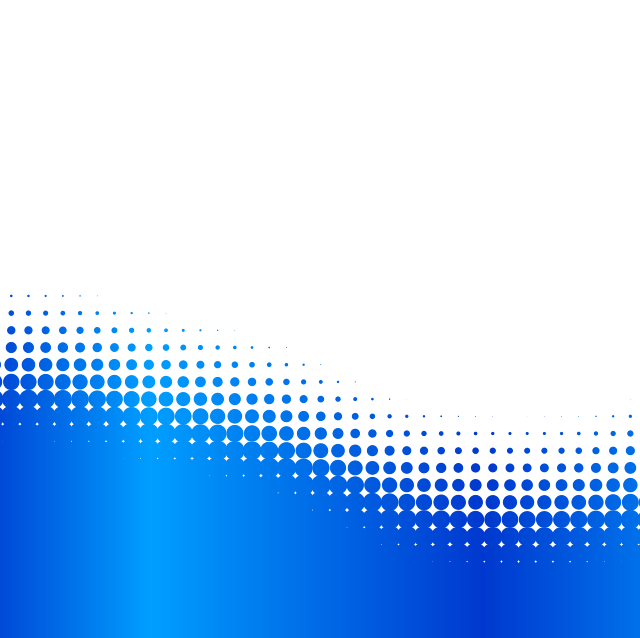
Reproduce this background procedurally as a WebGL 2 fragment shader.

```glsl
#version 300 es
precision highp float;
// A blue wave fading into white through a halftone of round dots.
// Dots sit on a square lattice and grow with depth below a wavy edge until
// they merge; a horizontal gradient colours the whole wave.
uniform vec2 u_resolution;
out vec4 outColor;

const float CELL = 0.02687;                 // lattice pitch, in canvas widths
const vec2 ORIGIN = vec2(0.0176, 0.5345);   // centre of one lattice dot

// Height at which the dots shrink to nothing
float waveEdge(float x) {
    float bump = (x - 0.443) / 0.143;
    return 0.452 + 0.1055 * cos(3.82 * x)
         + 0.021 * exp(-bump * bump)
         + 0.0105 * smoothstep(0.9, 1.0, x);
}

// Dot radius in cells, from its depth below the edge
float dotRadius(vec2 centre) {
    float depth = min((waveEdge(centre.x) - centre.y) / CELL, 14.0);
    return depth * (0.089 - 0.00134 * depth);
}

// Dark left side, bright band, dark trough, lighter right side
vec3 waveColor(float x) {
    float light = x < 0.235 ? mix(0.17, 1.0, x / 0.235)
                : x < 0.755 ? mix(1.0, 0.0, (x - 0.235) / 0.52)
                : mix(0.0, 0.55, (x - 0.755) / 0.245);
    return mix(vec3(0.0, 0.22, 0.81), vec3(0.0, 0.62, 1.0), light);
}

void main() {
    vec2 p = gl_FragCoord.xy / u_resolution.x;
    vec2 q = (p - ORIGIN) / CELL;
    float pixel = 1.0 / (u_resolution.x * CELL);

    // Union of the four dots around this point
    float dist = 1e3;
    for (int j = 0; j < 2; j++) {
        for (int i = 0; i < 2; i++) {
            vec2 node = floor(q) + vec2(i, j);
            dist = min(dist, length(q - node) - dotRadius(ORIGIN + node * CELL));
        }
    }
    float ink = 1.0 - smoothstep(-0.6 * pixel, 0.6 * pixel, dist);

    outColor = vec4(mix(vec3(1.0), waveColor(p.x), ink), 1.0);
}
```
